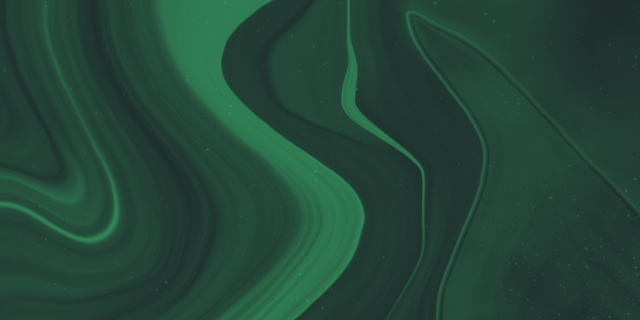
A Shadertoy shader for this background:

```glsl
// Marbled emerald paint: winding ribbons, nested folds and scattered flecks.

const vec3 DEEP_GREEN = vec3(0.12, 0.19, 0.18);
const vec3 EMERALD = vec3(0.19, 0.52, 0.34);

float hash(vec2 p) {
    vec3 q = fract(p.xyx * 0.1031);
    q += dot(q, q.yzx + 33.33);
    return fract((q.x + q.y) * q.z);
}

float noise(vec2 p) {
    vec2 i = floor(p), f = fract(p);
    f = f * f * (3.0 - 2.0 * f);
    return mix(mix(hash(i), hash(i + vec2(1, 0)), f.x),
               mix(hash(i + vec2(0, 1)), hash(i + vec2(1, 1)), f.x), f.y);
}

// Layered noise centred on zero
float fbm(vec2 p) {
    float sum = 0.0, gain = 0.5;
    for (int i = 0; i < 4; i++) {
        sum += gain * (noise(p) - 0.5);
        p = p * 2.03 + 17.3;
        gain *= 0.5;
    }
    return sum;
}

float fall(float a, float b, float v) { return 1.0 - smoothstep(a, b, v); }
float edge(float d, float soft) { return smoothstep(-soft, soft, d); }
float crest(float d, float w) { return exp(-d * d / (w * w)); }

float smin(float a, float b, float k) {
    float h = max(k - abs(a - b), 0.0) / k;
    return min(a, b) - h * h * k * 0.25;
}

// Turns a field into a distance measured across its contours
float across(float d, float px) {
    return d * px / max(length(vec2(dFdx(d), dFdy(d))), 0.5 * px);
}

// Flow boundaries: x as a function of height
float ribbonLeft(float v) { return 0.47 + 0.455 * crest(v - 0.32, 0.34); }
float ribbonRight(float v) {
    return 0.915 - 0.225 * cos(6.545 * (v - 0.8)) + 0.12 * fall(0.0, 0.3, v);
}
float veinCentre(float v) {
    return 1.09 + 0.235 * fall(0.44, 0.69, v) - 0.15 * fall(-0.1, 0.25, v)
         + 0.015 * crest(v - 0.79, 0.06);
}
float hookLeft(float v) {
    return 1.516 - 0.24 * smoothstep(0.5, 0.97, v) - 0.15 * fall(0.0, 0.5, v);
}
float hookRight(float v) {
    float d = 0.955 - v;
    d = 0.5 * (d + sqrt(d * d + 0.0016));
    return 1.18 + 0.92 * sqrt(d) + 0.4 * d * d * d;
}
float tongueField(vec2 p) {
    float side = 0.15 + 0.235 * fall(0.3, 0.95, p.y) - p.x;
    float base = p.y - 0.35 + 0.11 * smoothstep(0.0, 0.3, p.x);
    return smin(side, base, 0.14);
}

float tongueTone(float d, vec2 p, float px) {
    float low = fall(0.3, 0.65, p.y);
    float tone = 0.13 + 0.15 * low + 0.12 * crest(d, 0.06);
    tone += (0.45 + 0.35 * low) * fbm(vec2(d * 32.0, p.y * 2.0 + p.x));
    tone += (0.2 + 0.3 * low) * crest(d - 0.012, max(0.007, px));
    tone += 0.35 * low * crest(d - 0.1, 0.014);
    return tone - 0.12 * crest(d - 0.135, 0.012);
}

float foldTone(float s, vec2 p) {
    float tone = 0.23 - 0.21 * crest(s - 0.4, 0.17) + 0.08 * smoothstep(0.5, 1.0, s);
    tone += 0.4 * fbm(vec2(s * 17.0, p.y * 1.7 + p.x));
    return tone + 0.17 * crest(length((p - vec2(0.08, 0.05)) * vec2(0.6, 1.6)), 0.17);
}

float ribbonTone(float q, float v) {
    float low = fall(0.3, 0.6, v);
    float tone = 0.9 - 0.12 * low - (0.12 + 0.2 * low) * fall(0.0, 0.55, q);
    tone += (0.1 + 0.6 * low * (1.0 - 0.6 * q)) * fbm(vec2(q * 13.0, v * 1.6));
    return tone + 0.18 * fall(0.45, 0.7, v) * crest(q - 0.97, 0.018);
}

// Dark channel beside the ribbon, holding a paler lens of paint
float channelTone(float q, float v) {
    float rim = 0.33 + 0.4 * fall(0.52, 0.68, v) + 0.17 * smoothstep(0.8, 1.0, v);
    float high = smoothstep(0.5, 0.62, v);
    float tone = 0.12 + 0.13 * high * edge(q - rim - 0.04, 0.05);
    tone -= 0.1 * crest(q - rim, 0.05) * high + 0.09 * (1.0 - high) * smoothstep(0.65, 0.95, q);
    return tone + 0.15 * fbm(vec2(q * 7.0, v * 3.0));
}

float flecks(vec2 p, float cells, float density, float px) {
    vec2 id = floor(p * cells);
    vec2 centre = (id + 0.25 + 0.5 * vec2(hash(id + 3.1), hash(id + 8.7))) / cells;
    float radius = mix(0.05, 0.14, hash(id + 21.0)) / cells;
    return step(hash(id + 40.0), density) * fall(radius - px, radius + px, length(p - centre));
}

void mainImage(out vec4 fragColor, in vec2 fragCoord) {
    float px = 1.0 / iResolution.y;
    vec2 canvas = fragCoord * px;
    vec2 p = canvas + 0.025 * vec2(fbm(canvas * 4.0), fbm(canvas * 4.0 + 7.0));
    float v = p.y, left = ribbonLeft(v), right = ribbonRight(v), vein = veinCentre(v);
    float hookL = hookLeft(v), hookR = hookRight(v);
    float smoke = fbm(p * vec2(3.0, 4.0) + 2.0 * fbm(p * 2.0));

    // Left folds and the broad ribbon
    float tongue = tongueField(p);
    float outside = max(-tongue, 0.0);
    float fold = outside / (outside + max(left - p.x, 0.0) + 0.001);
    float tone = mix(foldTone(fold, p), tongueTone(tongue, p, px), edge(tongue, 0.006));
    float q = (p.x - left) / (right - left);
    tone = mix(tone, ribbonTone(q, v), smoothstep(-0.01, 0.035, p.x - left));

    // Channel and the slender bright vein
    float rightSide = across(p.x - right, px);
    tone = mix(tone, channelTone((p.x - right) / (vein - right), v), edge(rightSide, px + 0.001));
    float veinDist = across(p.x - vein, px);
    float gap = (p.x - vein) / max(hookL - vein, 0.05);
    float gapTone = 0.06 + 0.15 * smoothstep(0.6, 0.85, v) * fall(0.2, 0.6, gap)
                  + 0.12 * fall(0.2, 0.5, v) * crest(gap - 0.3, 0.2) + 0.2 * fbm(vec2(gap * 8.0, v * 2.0));
    tone = mix(tone, gapTone, edge(veinDist, 0.006));
    float veinWidth = 0.004 + 0.018 * crest(v - 0.7, 0.13);
    float veinTone = 0.72 + 0.7 * fbm(vec2(veinDist * 90.0, v * 3.0));
    tone = mix(tone, veinTone, fall(veinWidth - px, veinWidth + px, abs(veinDist)) * (0.5 + 0.5 * smoothstep(0.2, 0.55, v)));

    // Smoky upper right and the hooked sheet
    float beyond = p.x - hookR;
    float smokeTone = 0.2 + 0.35 * smoke - 0.16 * smoothstep(1.55, 1.95, p.x) * smoothstep(0.5, 0.9, v);
    tone = mix(tone, smokeTone, edge(beyond, 0.01 + 0.06 * smoothstep(0.85, 1.0, v)));
    float inner = across(smin(p.x - hookL, -beyond, 0.04), px);
    float corner = smoothstep(1.5, 1.95, p.x + 0.3 * (0.4 - v));
    float sheet = 0.27 + 0.35 * smoke - 0.2 * corner * fall(0.3, 0.65, v) - 0.13 * smoothstep(0.65, 0.85, v);
    sheet += 0.15 * fbm(vec2(inner * 25.0, v * 2.0));
    tone = mix(tone, sheet, edge(inner, 0.004));
    float leftRim = edge(hookR + hookL - 2.0 * p.x, 0.03);
    tone += 0.2 * smoothstep(0.75, 0.93, v) * crest(inner, 0.03);
    tone += mix(0.2, 0.45, leftRim) * crest(inner + 0.002, max(0.004, px));
    tone -= 0.22 * crest(inner - 0.011, max(0.004, px));

    // Flecks and fine grain
    float dust = 0.015 + 0.22 * smoothstep(1.4, 1.9, canvas.x) * fall(0.05, 0.5, canvas.y);
    tone += 0.4 * flecks(canvas, 38.0, dust, px) + 0.3 * flecks(canvas + 5.0, 70.0, dust, px);
    tone += 0.025 * (noise(canvas * 180.0) - 0.5);
    fragColor = vec4(mix(DEEP_GREEN, EMERALD, clamp(tone, -0.03, 1.08)), 1.0);
}
```
